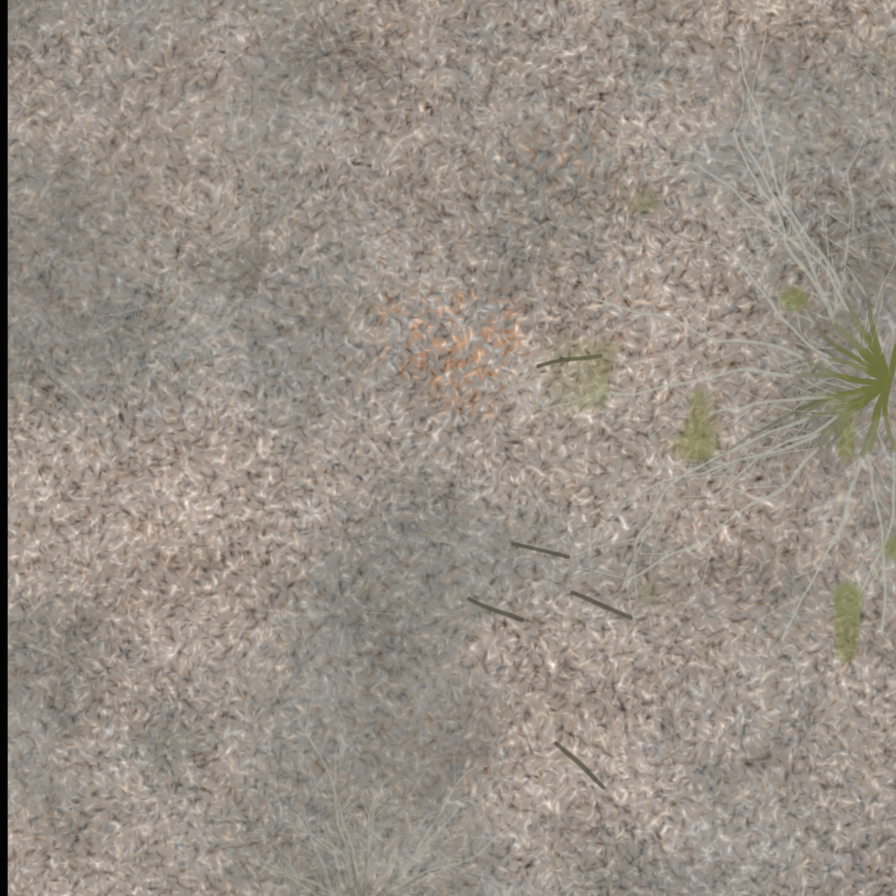
Write a WebGL 1 fragment shader that draws this texture.

```glsl
precision highp float;
uniform vec2 u_resolution;

const vec3 LITTER = vec3(0.645, 0.596, 0.556);
const vec3 BRUSH = vec3(0.55, 0.53, 0.50);
const vec3 SHADE = vec3(0.39, 0.38, 0.35);
const vec3 BARK_PALE = vec3(0.71, 0.72, 0.68);
const vec3 BARK_DARK = vec3(0.32, 0.31, 0.26);
const vec3 MOSS = vec3(0.45, 0.48, 0.22);
const vec3 RUST = vec3(0.76, 0.55, 0.41);
const float FLAKE_FREQ = 105.0;
const float LITTER_CONTRAST = 0.185;
const float BRUSH_CONTRAST = 0.10;
const float BORDER = 0.0085;
const float CLUMP_GRID = 5.0;
const vec2 TREE = vec2(0.99, 0.57);
const float PI = 3.14159;

float hash(vec2 p) {
  vec3 q = fract(p.xyx * 0.1031);
  q += dot(q, q.yzx + 33.33);
  return fract((q.x + q.y) * q.z);
}

vec2 hash2(vec2 p) { return vec2(hash(p + 11.7), hash(p + 83.1)); }

vec2 heading(float a) { return vec2(cos(a), sin(a)); }

float noise(vec2 p) {
  vec2 i = floor(p), f = fract(p);
  f = f * f * (3.0 - 2.0 * f);
  return mix(mix(hash(i), hash(i + vec2(1, 0)), f.x),
             mix(hash(i + vec2(0, 1)), hash(i + 1.0), f.x), f.y);
}

float fbm(vec2 p) {
  float sum = 0.0, amp = 0.53;
  for (int i = 0; i < 4; i++) {
    sum += amp * noise(p);
    p = mat2(1.6, 1.2, -1.2, 1.6) * p + 7.3;
    amp *= 0.5;
  }
  return sum;
}

// Randomly turned leaf flakes: x is tone, y is warmth
vec2 flakes(vec2 p) {
  vec2 base = floor(p), sum = vec2(0.0);
  for (int y = -1; y <= 1; y++)
    for (int x = -1; x <= 1; x++) {
      vec2 cell = base + vec2(x, y);
      vec2 d = heading(hash(cell + 31.9) * PI);
      vec2 q = p - cell - hash2(cell);
      q = vec2(dot(q, d), d.x * q.y - d.y * q.x);
      sum += exp(-dot(q * q, vec2(2.5, 16.0))) * (hash2(cell + 57.3) * 2.0 - 1.0);
    }
  return sum;
}

float stroke(vec2 p, vec2 a, vec2 b, float width) {
  vec2 ab = b - a;
  float d = length(p - a - ab * clamp(dot(p - a, ab) / dot(ab, ab), 0.0, 1.0));
  return 1.0 - smoothstep(width * 0.4, width + 0.0012, d);
}

// Fan of forking branches: x is pale bark, y is dark limbs
vec2 crown(vec2 p, vec2 root, float from, float to, float reach, float seed) {
  vec2 cover = vec2(0.0);
  if (distance(p, root) > reach * 1.4) return cover;
  for (int i = 0; i < 20; i++) {
    float id = float(i) + seed;
    float angle = mix(from, to, (float(i) + hash(vec2(id, 3.0))) / 20.0);
    float stepLen = reach * mix(0.55, 1.1, hash(vec2(id, 9.0))) / 7.0;
    float dark = step(0.68, hash(vec2(id, 5.0)));
    vec2 a = root;
    for (int j = 0; j < 7; j++) {
      float t = float(j) / 7.0;
      vec2 h = hash2(vec2(id, float(j) + 20.0));
      angle += (h.x - 0.5) * 0.55;
      vec2 b = a + heading(angle) * stepLen;
      float limb = stroke(p, a, b, mix(0.0035, 0.0008, sqrt(t)));
      float side = h.y > 0.5 ? 0.65 : -0.65;
      vec2 tip = b + heading(angle + side) * stepLen * (0.6 + h.x);
      float twig = stroke(p, b, tip, 0.0006) * 0.6;
      float shadow = max(dark, 1.0 - smoothstep(0.05, 0.3, t)) * (1.0 - t);
      cover = max(cover, vec2(max(limb * (1.0 - shadow), twig), limb * shadow));
      a = b;
    }
  }
  return cover;
}

void main() {
  vec2 p = gl_FragCoord.xy / u_resolution.xy;
  vec2 warp = vec2(noise(p * 24.0), noise(p * 24.0 + 40.0)) - 0.5;

  // Open ground: a winding pale track and a clear corner
  float track = (p.x - mix(0.17, 0.48, smoothstep(0.2, 0.65, p.y))) / 0.11;
  float open = exp(-track * track);
  open = max(open, smoothstep(0.65, 0.95, p.x) * (1.0 - smoothstep(0.1, 0.4, p.y)));
  float haze = smoothstep(0.36, 0.68, fbm(p * 4.5 + 3.0)) * (1.0 - 0.75 * open);

  // Brush clumps with radial stems
  float shade = 0.0, stems = 0.0;
  for (int i = 0; i < 25; i++) {
    vec2 cell = vec2(mod(float(i), CLUMP_GRID), floor(float(i) / CLUMP_GRID));
    vec2 q = p - (cell + hash2(cell + 4.0)) / CLUMP_GRID;
    float size = mix(0.02, 0.085, hash(cell + 19.0));
    float r = length(q + warp * 0.02);
    float fall = exp(-r * r / (size * size));
    vec2 ray = q / (length(q) + 0.001) * 8.0 + warp * 1.6 + cell * 9.0;
    float ridge = 1.0 - abs(noise(ray + r * 9.0) - 0.5) * 9.0;
    stems = max(stems, smoothstep(0.0, 0.9, ridge) * fall * smoothstep(0.005, 0.03, r));
    shade = max(shade, fall * mix(0.15, 0.6, hash(cell + 71.0)));
  }
  haze = max(haze, shade);

  // Leaf litter, softened under brush
  vec2 leaf = flakes(p * FLAKE_FREQ + warp) + 0.8 * flakes(p * FLAKE_FREQ * 1.65 + 50.0);
  vec3 col = mix(LITTER, BRUSH, haze * 0.85);
  col += (fbm(p * 14.0) - 0.5) * 0.13 + (noise(p * 5.0 + 60.0) - 0.5) * vec3(0.02, 0.0, -0.01);
  float rust = exp(-pow((p.x - 0.52) / 0.13, 2.0)) * smoothstep(0.4, 0.55, p.y);
  rust *= smoothstep(0.5, 0.8, noise(p * 11.0 + 8.0)) * smoothstep(-0.2, 0.6, leaf.y);
  col = mix(col, RUST, rust * 0.6);
  col = mix(col, SHADE, shade * 0.6);
  col += leaf.x * mix(LITTER_CONTRAST, BRUSH_CONTRAST, haze) * vec3(1.0, 0.98, 0.95);
  col += leaf.y * vec3(0.025, 0.0, -0.02);
  col = mix(col, BARK_PALE * 0.93, stems * 0.35);

  // Fallen sticks
  for (int i = 0; i < 5; i++) {
    vec2 h = hash2(vec2(float(i), 91.0));
    vec2 a = vec2(0.1 + 0.6 * h.x, 0.1 + 0.5 * h.y) + warp * 0.008;
    vec2 b = a + heading(-0.9 + 1.1 * h.y) * mix(0.03, 0.075, h.x);
    col = mix(col, BARK_DARK, 0.8 * stroke(p, a, b, 0.0025));
  }

  // Bare crowns, then moss near the large one
  vec2 bent = p + warp * 0.012;
  vec2 big = crown(bent, TREE, 1.45, 4.7, 0.38, 2.0);
  vec2 small = crown(bent, vec2(0.41, -0.02), 0.4, 2.8, 0.2, 40.0);
  small = max(small, 0.6 * crown(bent, vec2(0.29, 0.69), 0.9, 4.1, 0.19, 80.0));
  col = mix(col, BARK_DARK, max(big.y * 0.8, small.y * 0.45));
  col = mix(col, BARK_PALE, max(big.x * 0.65, small.x * 0.4));
  float near = distance(p, TREE);
  float moss = smoothstep(0.78, 0.92, noise(p * 18.0 + 5.0)) * (1.0 - smoothstep(0.25, 0.42, near)) * 0.5;
  moss = max(moss, big.y * (1.0 - smoothstep(0.04, 0.14, near)) * 0.7);
  col = mix(col, MOSS, moss);

  // Black margin on the left
  float edge = 0.5 / u_resolution.x;
  col = mix(vec3(0.01), col, smoothstep(BORDER - edge, BORDER + edge, p.x));
  gl_FragColor = vec4(clamp(col, 0.0, 1.0), 1.0);
}
```
